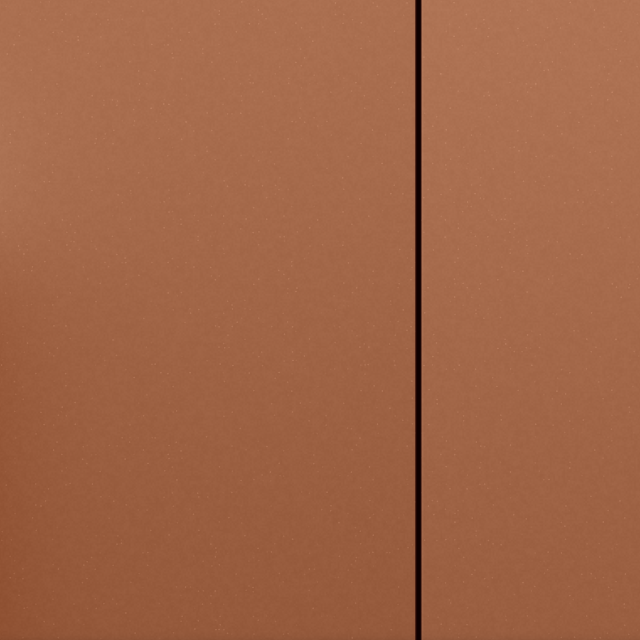
A Shadertoy shader for this texture:

```glsl
// Satin copper metal panels with a dark vertical seam and fine metallic grain.

float hash(vec2 p) {
    vec3 q = fract(vec3(p.xyx) * 0.1031);
    q += dot(q, q.yzx + 33.33);
    return fract((q.x + q.y) * q.z);
}

float valueNoise(vec2 p) {
    vec2 cell = floor(p);
    vec2 f = fract(p);
    f = f * f * (3.0 - 2.0 * f);
    return mix(mix(hash(cell), hash(cell + vec2(1, 0)), f.x),
               mix(hash(cell + vec2(0, 1)), hash(cell + vec2(1, 1)), f.x), f.y);
}

// Sparse round flakes, one candidate per grid cell.
float flakes(vec2 p) {
    vec2 cell = floor(p);
    vec2 center = 0.3 + 0.4 * vec2(hash(cell + 17.0), hash(cell + 53.0));
    float glint = smoothstep(0.9, 1.0, hash(cell + 91.0));
    return glint * (1.0 - smoothstep(0.08, 0.3, length(fract(p) - center)));
}

// Broad reflections: bright at the top, deeper and redder at lower left.
vec3 panelColor(vec2 uv) {
    vec3 color = mix(vec3(0.585, 0.350, 0.232), vec3(0.670, 0.437, 0.315),
                     smoothstep(-0.15, 1.1, uv.y) * 0.55 + uv.y * 0.45);
    float leftEdge = exp(-uv.x * 11.0);
    float upperGlow = smoothstep(0.52, 0.72, uv.y) * (1.0 - smoothstep(0.75, 1.0, uv.y));
    float lowerShade = 1.0 - smoothstep(0.42, 0.70, uv.y);
    color += vec3(0.022, 0.028, 0.028) * leftEdge * upperGlow;
    color -= vec3(0.028, 0.038, 0.040) * leftEdge * lowerShade;
    color += vec3(0.016) * smoothstep(0.645, 0.665, uv.x);
    return color;
}

void mainImage(out vec4 fragColor, in vec2 fragCoord) {
    vec2 uv = fragCoord / iResolution.xy;
    float pixel = 1.0 / iResolution.x;
    vec3 color = panelColor(uv);

    // Fine grain, soft mottling and tiny glints.
    color += 0.018 * (valueNoise(uv * 380.0) - 0.5);
    color += 0.010 * (valueNoise(uv * 130.0 + 40.0) - 0.5);
    color += 0.060 * flakes(uv * 150.0);

    // Recessed seam with a warm left wall and a thin lit right lip.
    float offset = uv.x - 0.6537;
    float groove = 1.0 - smoothstep(0.0042 - pixel * 0.5, 0.0054 + pixel * 0.5, abs(offset));
    vec3 depth = mix(vec3(0.17, 0.035, 0.015), vec3(0.055, 0.0, 0.0),
                     smoothstep(-0.0045, -0.001, offset));
    depth += vec3(0.12, 0.07, 0.06) * smoothstep(0.002, 0.005, offset);
    color *= 1.0 - 0.06 * exp(-abs(offset) * 260.0);
    color += 0.035 * exp(-pow((offset - 0.0068) / 0.0012, 2.0));
    color = mix(color, depth, groove);

    // Faint darkening along the bottom rim.
    color *= 1.0 - 0.06 * exp(-uv.y * 150.0);
    fragColor = vec4(color, 1.0);
}
```
